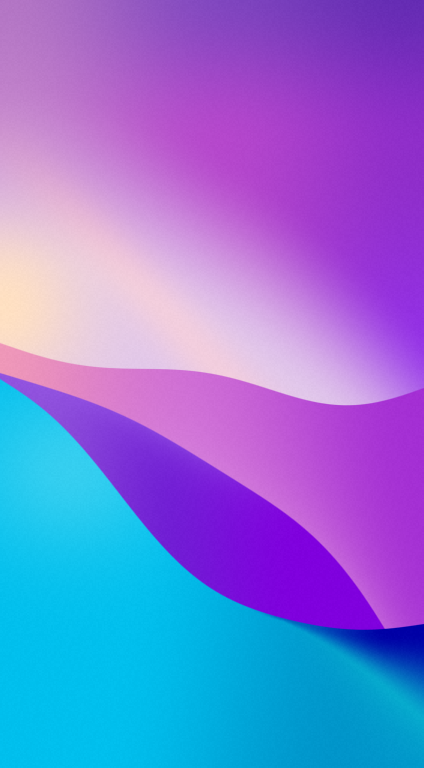
This background is drawn by a Shadertoy shader. Its source:

```glsl
// Layered abstract waves: a glowing violet sky over an orchid ribbon, a purple
// leaf and a cyan slope. Each edge is a short sine series across the width;
// each layer is shaded by gradients and soft glows, then stacked back to front.

const float PI = 3.14159;

// Height of an edge (measured downward): a sloped line plus four harmonics.
float edgeCurve(float x, float start, float end, vec4 harmonics) {
    return mix(start, end, x) + dot(harmonics, sin(PI * x * vec4(1, 2, 3, 4)));
}

// Antialiased coverage of the area where depth is positive.
float coverage(float depth) {
    float w = fwidth(depth);
    return smoothstep(-0.7 * w, 0.7 * w, depth);
}

float glow(vec2 offset, vec2 radius) {
    vec2 d = offset / radius;
    return exp(-dot(d, d));
}

float hash(vec2 p) {
    return fract(sin(dot(p, vec2(12.9898, 78.233))) * 43758.5453);
}

vec3 skyColor(vec2 p) {
    // Muted violet at the top, magenta through the middle
    vec3 top = mix(vec3(0.70, 0.46, 0.77), vec3(0.50, 0.28, 0.75), smoothstep(0.0, 0.55, p.x));
    top = mix(top, vec3(0.39, 0.17, 0.70), smoothstep(0.45, 1.0, p.x));
    vec3 middle = mix(vec3(0.77, 0.52, 0.80), vec3(0.71, 0.28, 0.80), smoothstep(0.0, 0.55, p.x));
    vec3 right = mix(vec3(0.56, 0.18, 0.79), vec3(0.58, 0.19, 0.91), smoothstep(0.2, 0.5, p.y));
    middle = mix(middle, right, smoothstep(0.5, 1.0, p.x));
    vec3 color = mix(top, middle, smoothstep(-0.02, 0.19, p.y));

    // Pale light rising from the lower left, with a peach core and a pink streak
    vec3 light = vec3(0.88, 0.78, 0.92);
    float streak = p.x - 0.236 - 1.65 * (p.y - 0.3125);
    light = mix(light, vec3(0.96, 0.81, 0.86), 0.85 * exp(-streak * streak / 0.008));
    light = mix(light, vec3(1.0, 0.88, 0.76), glow(p - vec2(0.0, 0.40), vec2(0.2, 0.12)));
    float rise = p.y - (0.22 + 0.03 * p.x + 0.29 * p.x * p.x);
    return mix(color, light, smoothstep(-0.12, 0.13, rise));
}

vec3 ribbonColor(vec2 p, float lowerEdge) {
    vec3 color = mix(vec3(0.94, 0.60, 0.72), vec3(0.80, 0.41, 0.83), smoothstep(-0.05, 0.5, p.x));
    color = mix(color, vec3(0.64, 0.18, 0.83), smoothstep(0.42, 1.0, p.x));
    float rim = exp(-max(lowerEdge - p.y, 0.0) / 0.07) * smoothstep(0.1, 0.5, p.x);
    return mix(color, vec3(0.86, 0.56, 0.88), 0.5 * rim);
}

vec3 leafColor(vec2 p, float upperEdge) {
    vec3 color = mix(vec3(0.55, 0.31, 0.85), vec3(0.44, 0.12, 0.83), smoothstep(0.08, 0.42, p.x));
    color = mix(color, vec3(0.50, 0.0, 0.87), smoothstep(0.35, 0.72, p.x));
    float rim = exp(-max(p.y - upperEdge, 0.0) / 0.025) * (1.0 - smoothstep(0.35, 0.75, p.x));
    return mix(color, vec3(0.59, 0.34, 0.90), 0.6 * rim);
}

vec3 slopeColor(vec2 p, float upperEdge) {
    float shade = smoothstep(0.25, 0.85, p.x + 0.3 * (p.y - 0.9));
    vec3 color = mix(vec3(0.0, 0.75, 0.93), vec3(0.0, 0.58, 0.79), shade);
    color = mix(color, vec3(0.21, 0.81, 0.94), glow(p - vec2(0.17, 0.61), vec2(0.24, 0.11)));

    // Teal crest, fading up into a navy hollow on the right
    float crestX = p.x - 0.637;
    float crest = 0.802 + 0.245 * crestX + 0.36 * crestX * crestX;
    float crestGlow = exp(-max(p.y - crest, 0.0) / 0.045) * smoothstep(0.62, 0.95, p.x);
    color = mix(color, vec3(0.03, 0.69, 0.81), 0.85 * crestGlow);
    float hollow = (p.y - upperEdge) / max(crest - upperEdge, 0.005);
    vec3 navy = mix(vec3(0.0, 0.40, 0.75), vec3(0.0, 0.0, 0.65), smoothstep(0.68, 0.92, p.x));
    return mix(color, navy, (1.0 - smoothstep(0.08, 1.05, hollow)) * smoothstep(0.58, 0.69, p.x));
}

void mainImage(out vec4 fragColor, in vec2 fragCoord) {
    // Canvas fractions, with y running down from the top
    vec2 p = fragCoord / iResolution.xy;
    p.y = 1.0 - p.y;

    float ribbonTop = edgeCurve(p.x, 0.4466, 0.5052, vec4(0.0235, -0.008, 0.0127, -0.0008));
    float leafTop = edgeCurve(p.x, 0.4857, 0.909, vec4(-0.1017, 0.0193, -0.0107, 0.0033));
    float slopeTop = edgeCurve(p.x, 0.4935, 0.8125, vec4(0.1026, -0.0174, -0.0113, -0.0061));

    // Stack the layers
    vec3 color = skyColor(p);
    color = mix(color, ribbonColor(p, leafTop), coverage(p.y - ribbonTop));
    color = mix(color, leafColor(p, leafTop), coverage(p.y - leafTop));
    color = mix(color, slopeColor(p, slopeTop), coverage(p.y - slopeTop));

    // Fine grain
    color += 0.015 * (hash(floor(p * vec2(282.0, 512.0))) - 0.5);
    fragColor = vec4(clamp(color, 0.0, 1.0), 1.0);
}
```
